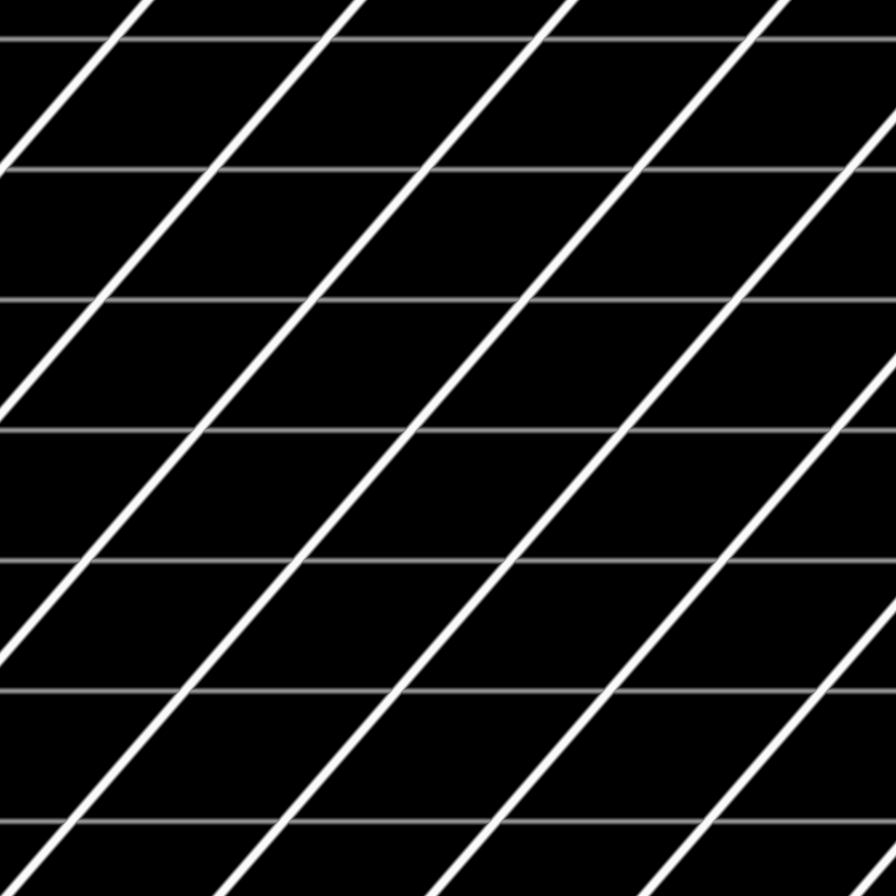
A Shadertoy shader for this pattern:

```glsl
// Signed distance to the nearest of a set of evenly spaced lines
float repeatedLine(float position, float offset, float spacing) {
    return (fract((position - offset) / spacing + 0.5) - 0.5) * spacing;
}

// Line coverage: solid up to the core, fading out over the feather
float softLine(float dist, float core, float feather) {
    return 1.0 - smoothstep(core, core + feather, abs(dist));
}

void mainImage(out vec4 fragColor, in vec2 fragCoord) {
    vec2 uv = fragCoord / iResolution.y;
    float pixel = 1.0 / iResolution.y;

    // Thin grey horizontal rules
    const float ruleSpacing = 0.1455;
    const float ruleOffset = 0.0833;
    const float ruleGrey = 0.58;
    float ruleDist = repeatedLine(uv.y, ruleOffset, ruleSpacing);
    float rules = ruleGrey * softLine(ruleDist, 0.0, max(0.0055, pixel));

    // Bold white slanted bars, spaced along the horizontal
    const float barSpacing = 0.2368;
    const float barOffset = 0.0075;
    const float barRun = 0.868;
    const float barWhite = 0.98;
    float barDist = repeatedLine(uv.x - barRun * uv.y, barOffset, barSpacing);
    barDist *= inversesqrt(1.0 + barRun * barRun);
    float bars = barWhite * softLine(barDist, 0.0025, max(0.0053, pixel));

    // Bars cover the rules on a black ground
    fragColor = vec4(vec3(max(rules, bars)), 1.0);
}
```
